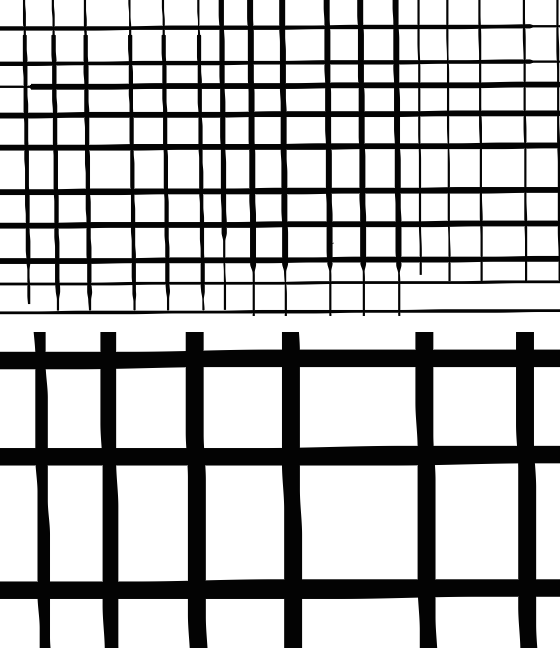
Top, the full canvas; bottom, a detail of the centre.
Write a Shadertoy shader that draws this pattern.

```glsl
// Black plaid of uneven bars on white: one six-bar spacing repeats both across
// and down. Each bar is a band whose two edges drift in small stair steps,
// with a heavy stretch that narrows to a thin tail, as if cut by hand.

// Six bar positions inside one repeat, shared by columns and rows
const float OFFSET[6] = float[6](0.0, 39.5, 83.5, 144.5, 190.5, 239.0);
const float PERIOD = 270.5;

float hash(float n) {
    return fract(sin(n * 12.99 + 4.1) * 4375.85);
}

// Slow drift that advances in soft unit steps
float stair(float t) {
    return floor(t) + smoothstep(0.75, 1.0, fract(t));
}

// 1 between start and end, with a short taper at each end
float stretch(float t, float start, float end, float taper) {
    return smoothstep(start - 1.0, start + 1.0, t)
         * (1.0 - smoothstep(end - taper, end, t));
}

// Coverage of a bar; each edge steps at its own places
float bar(float across, float along, float centre, float slope,
          float width, float seed, float pixel) {
    float low = centre - 0.5 * width
              + stair(along * slope + 0.15 + 0.6 * hash(seed));
    float high = centre + 0.5 * width
               + stair(along * slope + 0.15 + 0.6 * hash(seed + 7.3));
    return clamp(min(across - low, high - across) / pixel + 0.5, 0.0, 1.0);
}

// Columns: medium, heavy, then thin repeats, with staggered lower ends
float column(vec2 p, int tile, int i, float pixel) {
    float t = float(tile);
    float seed = t * 6.0 + float(i);
    float first = i == 0 ? 1.0 : 0.0;
    float heavy = tile == 0 ? 5.3 + 0.8 * hash(seed + 2.0)
                : tile == 1 ? 8.2 - first : 3.0;
    float heavyStart = tile == 0 ? 48.0 : -10.0;
    float heavyEnd = (tile == 0 ? 416.0 : 376.0)
                   - (i == 0 ? 45.0 : 8.0 * hash(seed + 5.0));
    float lineEnd = (tile == 0 ? 426.0 : tile == 1 ? 434.0 : 386.0) - 9.0 * first;
    float width = mix(3.0, heavy, stretch(p.y, heavyStart, heavyEnd, 12.0));
    float centre = 33.0 + PERIOD * t + OFFSET[i];
    return bar(p.x, p.y, centre, 0.016 - 0.004 * t, width, seed, pixel)
         * clamp((lineEnd - p.y) / pixel + 0.5, 0.0, 1.0);
}

// Rows: heavy in the middle repeat, lighter above and thin below
float row(vec2 p, int tile, int i, float pixel) {
    float heavy = tile == 0 ? 6.0 : tile == 1 ? 8.0 : 3.8;
    float heavyStart = tile == 1 && i == 0 ? 42.0 : -10.0;
    float heavyEnd = tile == 0 ? 732.0 : 900.0;
    float width = mix(3.2, heavy, stretch(p.x, heavyStart, heavyEnd, 6.0));
    float centre = 119.0 + PERIOD * float(tile - 1) + OFFSET[i];
    return bar(p.y, p.x, centre, -0.004, width, 40.0 + float(tile * 6 + i), pixel);
}

void mainImage(out vec4 fragColor, in vec2 fragCoord) {
    // Canvas is 768 units wide, measured from the upper left
    float pixel = 768.0 / iResolution.x;
    vec2 p = vec2(fragCoord.x, iResolution.y - fragCoord.y) * pixel;

    float ink = 0.0;
    for (int tile = 0; tile < 3; tile++) {
        for (int i = 0; i < 6; i++) {
            ink = max(ink, column(p, tile, i, pixel));
            ink = max(ink, row(p, tile, i, pixel));
        }
    }

    // Stray fleck beside a heavy column
    float fleck = length((p - vec2(456.0, 333.5)) * vec2(0.7, 1.0)) - 0.9;
    ink = max(ink, clamp(0.5 - fleck / pixel, 0.0, 1.0));

    fragColor = vec4(mix(vec3(1.0), vec3(0.01), ink), 1.0);
}
```
